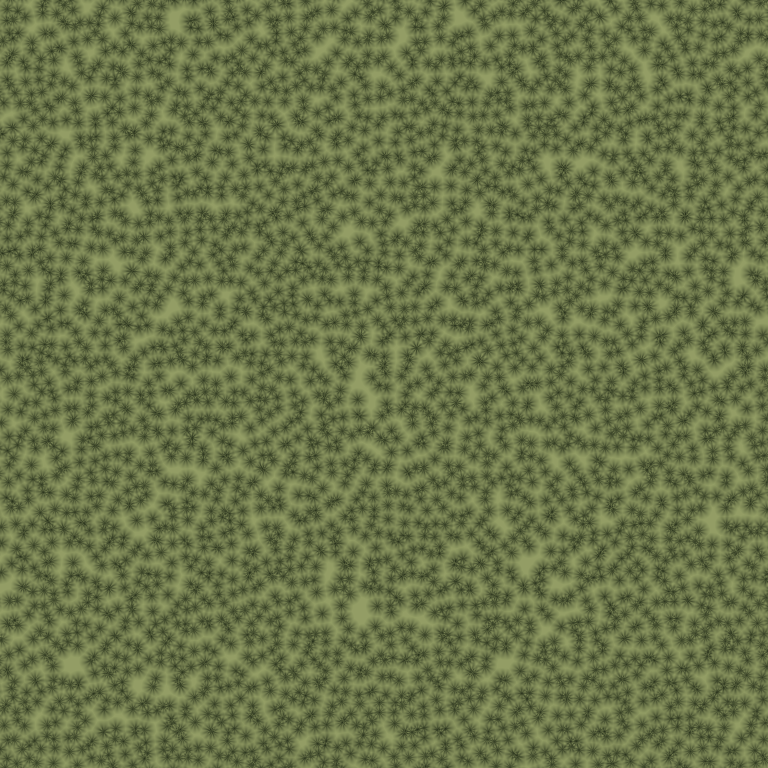
A WebGL 1 fragment shader for this texture:

```glsl
precision highp float;
// Mossy green felt: thousands of soft dark pits scattered over a jittered grid.
// Shade grows with the distance to the nearest pit; fine spokes fan out from
// every pit and cross those of its neighbours.
uniform vec2 u_resolution;

vec3 hash3(vec2 cell) {
  vec3 p = fract(cell.xyx * vec3(0.1031, 0.1030, 0.0973));
  p += dot(p, p.yxz + 33.33);
  return fract((p.xxy + p.yzz) * p.zyx);
}

// x: distance to the nearest pit (at most 1), y: summed spokes
vec2 pits(vec2 p) {
  vec2 cell = floor(p);
  float nearest = 1.0;
  float spokes = 0.0;
  for (int j = -1; j <= 1; j++) {
    for (int i = -1; i <= 1; i++) {
      vec2 id = cell + vec2(float(i), float(j));
      vec3 rnd = hash3(id + 17.0);
      vec3 kind = hash3(id + 231.0);
      // A few empty cells leave the pale clearings
      if (kind.x > 0.12) {
        vec2 offset = p - id - rnd.xy;
        float d = min(length(offset), 1.0);
        float angle = atan(offset.y, offset.x + 1e-5);
        float count = 8.0 + floor(5.0 * kind.y);
        float reach = smoothstep(0.05, 0.3, d) * (1.0 - d);
        spokes += reach * cos(angle * count + 6.2832 * rnd.z);
        nearest = min(nearest, d);
      }
    }
  }
  return vec2(nearest, spokes);
}

void main() {
  vec2 uv = gl_FragCoord.xy / min(u_resolution.x, u_resolution.y);
  vec2 pit = pits(uv * 64.0);

  // Steep at the pit's heart, flattening towards the clearings
  float shade = pow(pit.x, 0.6) + 0.15 * pit.y;

  vec3 darkMoss = vec3(0.163, 0.200, 0.112);
  vec3 paleMoss = vec3(0.575, 0.617, 0.395);
  gl_FragColor = vec4(mix(darkMoss, paleMoss, clamp(shade, 0.0, 1.05)), 1.0);
}
```
